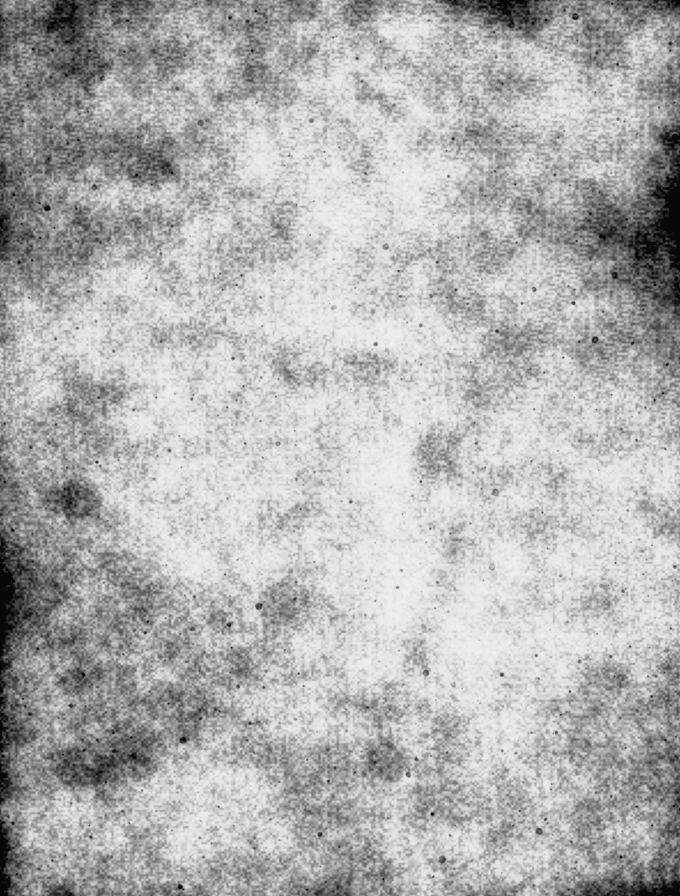
This texture is drawn by a WebGL 1 fragment shader. Its source:

```glsl
precision highp float;
// Weathered grey paper: broad soft stains gather at the edges and corners,
// broken up by layered cloud noise, fine gritty grain, scattered dark specks
// and a few faint scratches. Everything is a tone subtracted from light paper.

uniform vec2 u_resolution;

#define PAPER_TONE 0.82
#define CLOUD_AMOUNT 0.72
#define MOTTLE_AMOUNT 0.62
#define GRAIN_AMOUNT 0.34
#define GRAIN_SCALE 390.0
#define SPECK_AMOUNT 0.50
#define SCRATCH_AMOUNT 0.10
#define SHOULDER 0.78
#define HEADROOM 0.16

float hash(vec2 p) {
  return fract(sin(dot(p, vec2(127.1, 311.7))) * 43758.5453);
}

vec2 hash2(vec2 p) {
  return vec2(hash(p), hash(p + 19.7));
}

float noise(vec2 p) {
  vec2 i = floor(p);
  vec2 f = fract(p);
  f = f * f * (3.0 - 2.0 * f);
  return mix(mix(hash(i), hash(i + vec2(1.0, 0.0)), f.x),
             mix(hash(i + vec2(0.0, 1.0)), hash(i + vec2(1.0, 1.0)), f.x), f.y);
}

// Five rotated octaves, normalised to 0..1
float fbm(vec2 p) {
  float sum = 0.0;
  float weight = 0.5;
  float total = 0.0;
  for (int i = 0; i < 5; i++) {
    sum += weight * noise(p);
    total += weight;
    weight *= 0.58;
    p = mat2(1.6, 1.2, -1.2, 1.6) * p + 7.3;
  }
  return sum / total;
}

float stain(vec2 uv, vec2 center, vec2 radius) {
  vec2 d = (uv - center) / radius;
  return exp(-dot(d, d));
}

// Broad discolouration, placed in relative canvas coordinates
float stains(vec2 uv) {
  float s = 0.42 * stain(uv, vec2(0.06, 1.02), vec2(0.38, 0.22));
  s += 0.26 * stain(uv, vec2(0.0, 0.64), vec2(0.15, 0.20));
  s += 0.32 * stain(uv, vec2(1.0, 0.73), vec2(0.06, 0.13));
  s += 0.15 * stain(uv, vec2(0.70, 0.77), vec2(0.20, 0.10));
  s += 0.24 * stain(uv, vec2(0.85, 0.39), vec2(0.08, 0.07));
  s += 0.30 * stain(uv, vec2(1.0, 0.08), vec2(0.16, 0.16));
  s += 0.16 * stain(uv, vec2(0.10, 0.20), vec2(0.36, 0.20));
  s += 0.24 * stain(uv, vec2(0.70, 1.01), vec2(0.18, 0.04));
  vec2 border = min(uv, 1.0 - uv);
  return s + 0.16 * exp(-min(border.x, border.y) / 0.025);
}

// Round specks, one candidate per jittered cell; most are tiny
float specks(vec2 p, float cells, float density, float size) {
  vec2 q = p * cells;
  float soft = cells / 900.0;
  float mark = 0.0;
  for (int y = -1; y <= 1; y++) {
    for (int x = -1; x <= 1; x++) {
      vec2 id = floor(q) + vec2(float(x), float(y));
      float pick = hash(id + 3.1);
      float radius = size * cells * mix(0.4, 1.0, pow(hash(id + 8.4), 3.0));
      float d = length(q - id - hash2(id)) - radius;
      float dot1 = 1.0 - smoothstep(-soft, soft, d);
      mark = max(mark, dot1 * step(pick, density) * (0.4 + 0.6 * hash(id + 5.9)));
    }
  }
  return mark;
}

// Thin, slightly bent scratches, mostly upright
float scratches(vec2 p) {
  float mark = 0.0;
  for (int i = 0; i < 5; i++) {
    vec2 seed = vec2(float(i) * 3.7, 2.3);
    vec2 d = p - hash2(seed) * vec2(0.75, 1.0);
    float angle = (hash(seed + 4.0) - 0.5) * 1.2;
    d = mat2(cos(angle), sin(angle), -sin(angle), cos(angle)) * d;
    float bend = 0.006 * sin(d.y * 38.0 + float(i));
    float line = 1.0 - smoothstep(0.0004, 0.0018, abs(d.x - bend));
    mark = max(mark, line * (1.0 - smoothstep(0.03, 0.07, abs(d.y))));
  }
  return mark * smoothstep(0.3, 0.6, noise(p * 60.0));
}

void main() {
  vec2 uv = gl_FragCoord.xy / u_resolution;
  vec2 p = gl_FragCoord.xy / u_resolution.y;

  // Clouds also warp and break up the stains
  float cloud = fbm(p * 5.0 + 2.0);
  float mottle = fbm(p * 32.0 + 11.0);
  float blotch = smoothstep(0.54, 0.80, fbm(p * 12.0 + 31.0));
  vec2 warp = vec2(noise(p * 9.0), noise(p * 9.0 + 40.0)) - 0.5;
  float stained = stains(uv + 0.08 * warp) * (0.3 + 1.4 * cloud);

  float tone = PAPER_TONE - stained - 0.25 * blotch;
  tone -= CLOUD_AMOUNT * (cloud - 0.5) + MOTTLE_AMOUNT * (mottle - 0.5);

  // Grit at two sizes
  float grain = noise(p * GRAIN_SCALE) - 0.5 + 0.6 * (noise(p * GRAIN_SCALE * 0.53 + 70.0) - 0.5);
  tone += GRAIN_AMOUNT * grain;

  // Marks on the surface
  float spots = max(specks(p, 26.0, 0.22, 0.0042), specks(p + 5.0, 75.0, 0.16, 0.0022));
  tone -= SPECK_AMOUNT * spots;
  tone += SCRATCH_AMOUNT * scratches(p);

  // Soft shoulder keeps highlights below white
  float over = max(tone - SHOULDER, 0.0);
  tone = min(tone, SHOULDER) + HEADROOM * (1.0 - exp(-over / HEADROOM));
  gl_FragColor = vec4(vec3(clamp(tone, 0.03, 1.0)), 1.0);
}
```
